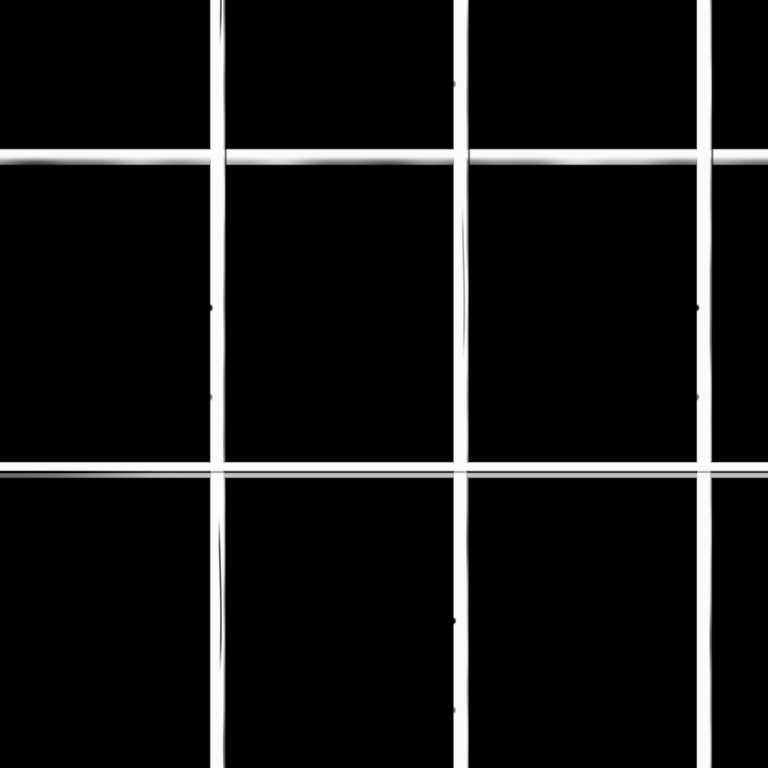
This pattern is drawn by a Shadertoy shader. Its source:

```glsl
// Black panes divided by a white grid with shaded, slightly worn bars.

// Soft-edged strip: 1 inside halfWidth, 0 outside.
float strip(float d, float halfWidth, float soft) {
    return 1.0 - smoothstep(halfWidth - soft, halfWidth + soft, abs(d));
}

// Slow uneven variation in -1..1 made of layered sines.
float wear(float t, float seed) {
    return 0.5 * sin(t * 13.0 + seed * 2.4)
         + 0.3 * sin(t * 31.0 + seed * 4.1)
         + 0.2 * sin(t * 67.0 + seed * 1.7);
}

// Upright bar with a grey right edge, nicks and hairline cracks.
float uprightBar(float x, float along, float column, float row, float soft) {
    float odd = mod(column + row, 2.0);
    float uneven = wear(along * 0.4 + row * 0.4, column);
    float bar = strip(x, 0.0098, soft);
    float edge = smoothstep(0.0062, 0.0092, x + 0.0007 * uneven);
    bar *= 1.0 - edge * (0.4 + 0.25 * uneven);

    float crackX = x - 0.003 + 0.0012 * sin(along * 9.0);
    float crack = 1.0 - smoothstep(0.0, 0.0022, abs(crackX));
    bar -= odd * crack * strip(along - 0.6, 0.2, 0.06) * (0.35 + 0.35 * cos(column * 1.6));

    // Two nicks on the left edge of alternate cells.
    for (int i = 0; i < 2; i++) {
        float height = 0.518 - 0.285 * float(i);
        vec2 offset = vec2(x + 0.0095, (along - height) * 0.4076);
        float nick = 1.0 - smoothstep(0.001, 0.0042, length(offset * vec2(1.0, 0.7)));
        bar *= 1.0 - (1.0 - odd) * nick * (0.9 - 0.4 * float(i));
    }
    return 0.985 * max(bar, 0.0);
}

// Level bar: white above, with a dark seam or a soft grey band below.
float levelBar(float y, float x, float parity, float seam, float soft) {
    float uneven = wear(x, 1.0 + parity * 2.0);
    float lower = 1.0 - smoothstep(-0.0035, 0.001, y);
    float seamed = mix(0.98, mix(0.42, 0.76, smoothstep(0.02, 0.24, x)), lower) - 0.55 * seam;
    float fade = smoothstep(0.002, -0.009, y);
    float banded = 0.98 - fade * (0.42 + 0.3 * uneven);
    return strip(y, 0.0102, soft) * max(mix(seamed, banded, parity), 0.0);
}

void mainImage(out vec4 fragColor, in vec2 fragCoord) {
    vec2 p = fragCoord / iResolution.y;
    float soft = max(0.0014, 0.75 / iResolution.y);

    // Repeat the bars; x and y are signed distances to the nearest ones.
    vec2 grid = (p - vec2(0.2835, 0.388)) / vec2(0.3168, 0.4076);
    vec2 nearest = floor(grid + 0.5);
    vec2 d = (grid - nearest) * vec2(0.3168, 0.4076);
    float parity = mod(nearest.y, 2.0);

    float seam = (1.0 - parity) * (1.0 - smoothstep(0.0004, 0.0024, abs(d.y + 0.0026)));
    float upright = uprightBar(d.x, fract(grid.y), nearest.x, floor(grid.y), soft);
    float level = levelBar(d.y, p.x, parity, seam, soft);

    // Joints: a thin gap on banded rows, a faint seam across the others.
    level *= 1.0 - 0.6 * parity * strip(d.x - 0.0104, 0.0012, soft);
    float shade = max(upright, level) - 0.3 * seam * upright;

    fragColor = vec4(vec3(clamp(shade, 0.0, 1.0)), 1.0);
}
```
